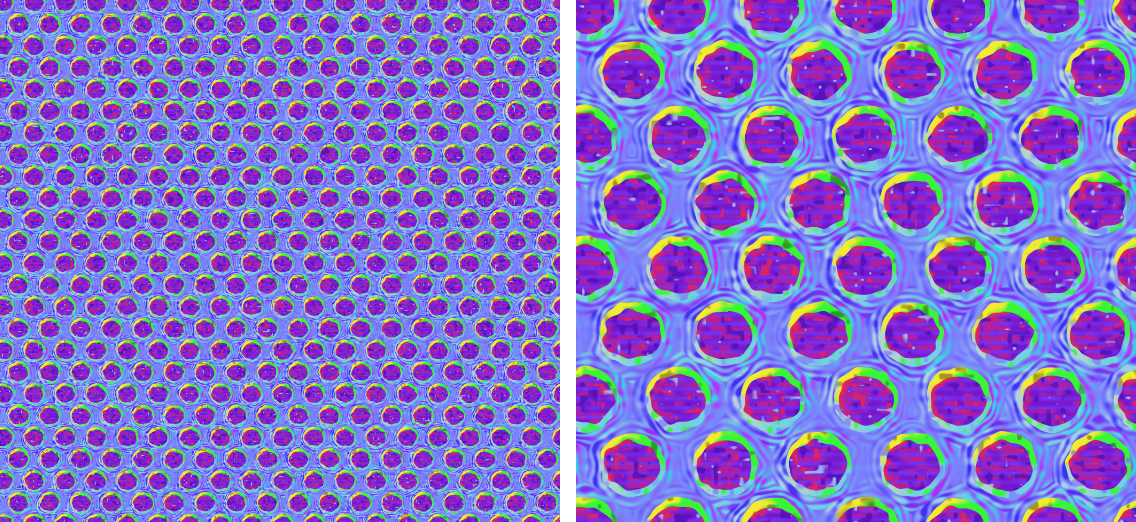
Left: the whole. Right: its middle third, enlarged.
A Shadertoy shader for this texture map:

```glsl
// Tiling normal map of a worn metal sheet with staggered round perforations.

const float TAU = 6.2831853;
const vec2 GRID = vec2(18.0, 12.0);        // each cell holds two staggered holes
const vec2 GRID_SHIFT = vec2(0.10, -0.06);
const float RIM_RADIUS = 0.348;            // lengths are in cell widths
const vec2 HOLE_RADII = vec2(0.300, 0.262);

const vec3 FLAT_BLUE = vec3(0.48, 0.51, 0.99);
const vec3 PURPLE = vec3(0.47, 0.20, 0.94);
const vec3 DEEP_PURPLE = vec3(0.46, 0.09, 0.80);
const vec3 MAGENTA = vec3(0.69, 0.12, 0.62);
const vec3 CYAN = vec3(0.45, 0.82, 0.88);
const vec3 GREEN = vec3(0.22, 0.96, 0.22);
const vec3 YELLOW = vec3(0.95, 0.92, 0.18);
const vec3 RED = vec3(0.92, 0.14, 0.32);

float hash(vec2 p) {
    vec3 q = fract(vec3(p.xyx) * 0.1031);
    q += dot(q, q.yzx + 33.33);
    return fract((q.x + q.y) * q.z);
}

// Value noise that wraps after a whole number of lattice cells.
float wrapNoise(vec2 uv, vec2 period, float seed) {
    vec2 p = uv * period, i = floor(p), f = fract(p);
    f = f * f * (3.0 - 2.0 * f);
    vec2 a = mod(i, period) + seed, b = mod(i + 1.0, period) + seed;
    return mix(mix(hash(a), hash(vec2(b.x, a.y)), f.x),
               mix(hash(vec2(a.x, b.y)), hash(b), f.x), f.y);
}

// Offset from the nearest hole centre (xy) and a wrapped hole id (zw).
vec4 nearestHole(vec2 uv, float cellAspect) {
    vec2 q = uv * GRID - GRID_SHIFT;
    vec2 idA = floor(q + 0.5), idB = floor(q) + 0.5;
    vec2 scale = vec2(1.0, cellAspect);
    vec2 a = (q - idA) * scale, b = (q - idB) * scale;
    return dot(a, a) < dot(b, b) ? vec4(a, mod(idA, GRID)) : vec4(b, mod(idB, GRID));
}

// Flat sheet with fine ripples around the rims, calmest between side neighbours.
vec3 plateColor(vec2 uv, vec2 d, vec2 dir, float r) {
    float warp = wrapNoise(uv, vec2(90.0, 84.0), 11.0);
    float grain = wrapNoise(uv, vec2(180.0, 250.0), 23.0) * 2.0 - 1.0;
    float patches = smoothstep(0.2, 0.6, wrapNoise(uv, vec2(66.0, 60.0), 37.0));
    float calm = smoothstep(0.38, 0.46, abs(d.x)) * smoothstep(0.28, 0.12, abs(d.y));
    float wave = sin(r * 76.0 + warp * 9.0) * 0.85 + grain * 1.1;
    float s = wave * mix(0.3, 1.0, patches) * (1.0 - 0.7 * calm);
    s = clamp(s, -1.0, 1.0);
    vec3 col = mix(FLAT_BLUE, s > 0.0 ? CYAN : PURPLE, abs(s));
    col.r -= dir.x * s * 0.25;
    return col;
}

// Bevelled rim: yellow at upper left, green at upper right, pale cyan below.
vec3 rimColor(vec2 uv, vec2 dir, float depth) {
    float chip = wrapNoise(uv, vec2(216.0, 204.0), 51.0) - 0.5;
    float turn = dir.x + chip * 0.7 + depth * 0.5;
    vec3 top = mix(YELLOW, GREEN, smoothstep(-0.2, 0.45, turn));
    vec3 low = mix(CYAN, vec3(0.70, 0.84, 0.80), smoothstep(0.2, -0.8, dir.x));
    low = mix(low, GREEN, 0.9 * smoothstep(0.12, 0.32, chip));
    low = mix(low, FLAT_BLUE, 0.8 * smoothstep(-0.1, -0.35, chip));
    float lit = smoothstep(-0.2, 0.35, dir.y + dir.x * 0.15 + chip * 0.8);
    vec3 col = mix(low, top, lit);
    return col * (1.0 - 0.35 * smoothstep(0.15, 0.4, -chip) * lit);
}

// Hole floor: horizontal streaks with fine red and pale specks.
vec3 holeColor(vec2 uv, vec2 d, float e, float wear) {
    float streak = sin(uv.y * TAU * 168.0) * 0.5 + 0.5;
    float fine = wrapNoise(uv, vec2(180.0, 252.0), 67.0);
    float speck = wrapNoise(uv, vec2(252.0, 240.0), 83.0);
    float tone = clamp(streak * 0.65 + (fine - 0.5) * 1.1 + 0.15, 0.0, 1.0);
    vec3 col = mix(DEEP_PURPLE, PURPLE, tone);
    col = mix(col, MAGENTA, smoothstep(0.55, 0.8, fine * 0.75 + 0.35 * (1.0 - streak)));
    col = mix(col, vec3(0.30, 0.06, 0.72), 0.8 * smoothstep(0.3, 0.12, speck));

    // Inner left wall catches red; worn holes carry slightly more specks.
    float wall = smoothstep(0.7, 1.0, e) * smoothstep(0.0, -0.2, d.x - d.y * 0.4);
    col = mix(col, RED, wall * smoothstep(0.3, 0.65, speck));
    float limit = mix(0.86, 0.80, wear);
    col = mix(col, RED, 0.8 * smoothstep(limit, limit + 0.08, speck));
    float chip = wrapNoise(uv, vec2(234.0, 252.0), 97.0);
    return mix(col, vec3(0.60, 0.70, 0.92), smoothstep(limit + 0.03, 0.98, chip));
}

void mainImage(out vec4 fragColor, in vec2 fragCoord) {
    vec2 uv = fragCoord / iResolution.xy;
    float cellAspect = GRID.x / GRID.y * iResolution.y / iResolution.x;
    float aa = 0.6 * GRID.x / iResolution.x;

    vec4 hole = nearestHole(uv, cellAspect);
    vec2 d = hole.xy;
    float r = length(d);
    vec2 dir = d / max(r, 0.001);
    float wear = hash(hole.zw * 2.0 + 5.0);

    // Uneven edges, with the hole floor sitting slightly off centre.
    float rough = wrapNoise(uv, vec2(162.0, 156.0), 113.0) - 0.5;
    float rimEdge = r - RIM_RADIUS + rough * 0.04;
    vec2 offset = vec2(-0.004, -0.008) + 0.008 * (wear - 0.5);
    float e = length((d - offset) / HOLE_RADII) + rough * mix(0.16, 0.24, wear);
    float floorEdge = (e - 1.0) * HOLE_RADII.y;
    float depth = smoothstep(0.06, 0.0, floorEdge);

    vec3 col = plateColor(uv, d, dir, r);
    col = mix(col, rimColor(uv, dir, depth), smoothstep(aa, -aa, rimEdge));
    col = mix(col, holeColor(uv, d, e, wear), smoothstep(aa, -aa, floorEdge));
    fragColor = vec4(clamp(col, 0.0, 1.0), 1.0);
}
```
